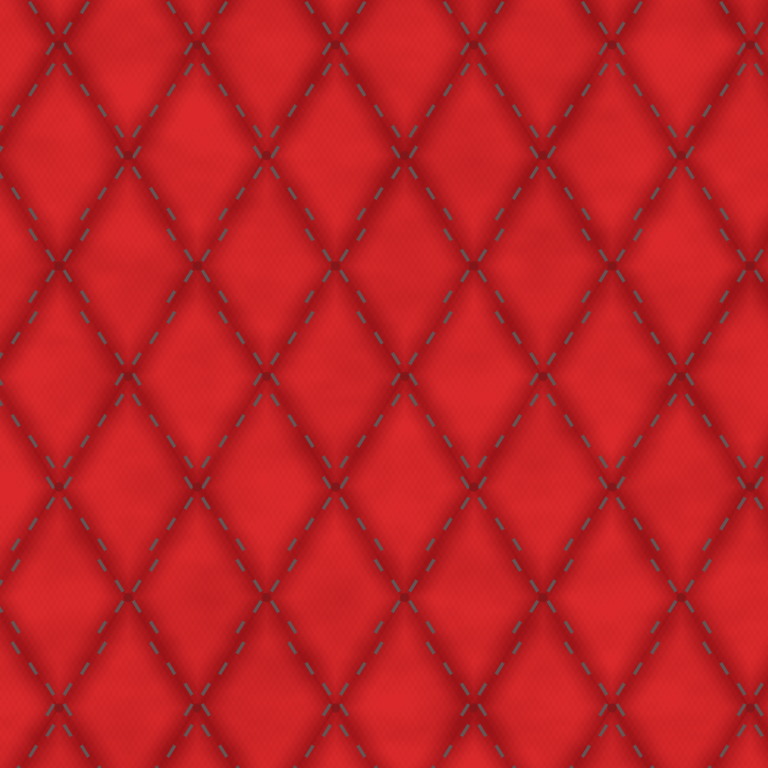
Reproduce this pattern procedurally as a three.js fragment shader.

```glsl
// Quilted red cloth: padded diamonds between crossing diagonal seams, with grey
// stitches and a dark knot at each crossing. Sheared lattice coordinates give
// the diamonds; a fine grid places the stitches; noise adds wrinkles and blotches.

#define CELL vec2(0.1800, 0.2878)    // width and height of one diamond
#define ORIGIN vec2(0.0768, 0.0781)  // position of one knot
#define STITCH_ROW 0.0269            // vertical pitch of the stitches
#define STITCH_START 0.0219          // height of one stitch row
#define STITCH_SIZE vec2(0.0088, 0.0021)
#define KNOT_RADIUS 0.0060
#define SOFT 0.0011                  // edge smoothing
#define LIGHT vec3(0.825, 0.150, 0.160)
#define SHADE vec3(0.605, 0.075, 0.090)
#define THREAD vec3(0.380, 0.350, 0.350)
#define KNOT vec3(0.500, 0.090, 0.100)
#define WRINKLE 0.75

varying vec2 vUv;

float hash(vec2 p) {
  vec3 q = fract(p.xyx * vec3(0.1031, 0.1030, 0.0973));
  q += dot(q, q.yzx + 33.33);
  return fract((q.x + q.y) * q.z);
}

float noise(vec2 p) {
  vec2 i = floor(p), f = fract(p);
  f = f * f * (3.0 - 2.0 * f);
  return mix(mix(hash(i), hash(i + vec2(1.0, 0.0)), f.x),
             mix(hash(i + vec2(0.0, 1.0)), hash(i + 1.0), f.x), f.y);
}

float fbm(vec2 p) {
  float sum = 0.0, amp = 0.5;
  for (int i = 0; i < 4; i++) {
    sum += amp * noise(p);
    p = p * 2.03 + 17.3;
    amp *= 0.5;
  }
  return sum;
}

// The two seam families run along integer values of x and of y.
vec2 lattice(vec2 uv) {
  vec2 p = (uv - ORIGIN) / CELL;
  return vec2(p.x + p.y, p.x - p.y);
}

vec2 seamDistance(vec2 l) {
  return abs(fract(l + 0.5) - 0.5);
}

float coverage(float d) {
  return 1.0 - smoothstep(-SOFT, SOFT, d);
}

float stitch(vec2 p, vec2 dir) {
  vec2 local = vec2(dot(p, dir), dot(p, vec2(-dir.y, dir.x)));
  vec2 d = abs(local) - STITCH_SIZE;
  return coverage(length(max(d, 0.0)) + min(max(d.x, d.y), 0.0));
}

// Each grid cell holds a stitch if a seam crosses it at mid height.
float stitches(vec2 uv) {
  vec2 pitch = vec2(CELL.x / 8.0, STITCH_ROW);
  vec2 start = vec2(ORIGIN.x + 0.5 * pitch.x, STITCH_START);
  vec2 center = start + floor((uv - start) / pitch + 0.5) * pitch;
  vec2 crossed = step(seamDistance(lattice(center)), vec2(0.0625));
  vec2 dir = normalize(CELL);
  vec2 p = uv - center;
  return max(crossed.x * stitch(p, vec2(dir.x, -dir.y)),
             crossed.y * stitch(p, dir));
}

float knots(vec2 uv) {
  vec2 p = (uv - ORIGIN) / CELL;
  vec2 a = (fract(p + 0.5) - 0.5) * CELL;
  vec2 b = (fract(p) - 0.5) * CELL;
  return coverage(min(length(a), length(b)) - KNOT_RADIUS);
}

void main() {
  vec2 l = lattice(vUv);
  vec2 seam = seamDistance(l);

  // Padding: dark along the seams and toward the side corners
  float puff = smoothstep(-0.07, 0.23, min(seam.x, seam.y));
  vec2 inside = fract(l) - 0.5;
  float side = inside.x + inside.y;
  puff -= 0.20 * side * side;

  // Wrinkles, stretched sideways, over broader blotches
  float folds = fbm(vUv * vec2(12.0, 25.0) + 4.7) - 0.47;
  float blotch = fbm(vUv * 14.0 + 31.0) - 0.47;
  float tone = puff + WRINKLE * (0.6 * folds + 0.5 * blotch);

  // Fine diagonal weave
  vec2 threads = sin(l * 6.28318 * 22.0);
  tone += 0.035 * (threads.x + threads.y);

  vec3 color = mix(SHADE, LIGHT, clamp(tone, 0.0, 1.15));
  color = mix(color, THREAD, 0.95 * stitches(vUv));
  color = mix(color, KNOT, 0.85 * knots(vUv));
  gl_FragColor = vec4(color, 1.0);
}
```
